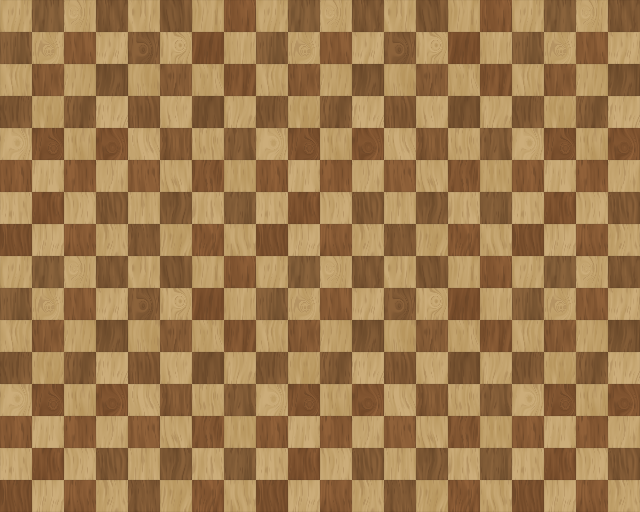
This pattern is drawn by a Shadertoy shader. Its source:

```glsl
// Wooden checkerboard: 20 by 16 inlaid squares of pale and brown veneer with upright grain.

float hash(vec2 p) {
    vec3 q = fract(p.xyx * 0.1031);
    q += dot(q, q.yzx + 33.33);
    return fract((q.x + q.y) * q.z);
}

float noise(vec2 p) {
    vec2 i = floor(p), f = fract(p);
    f = f * f * (3.0 - 2.0 * f);
    return mix(mix(hash(i), hash(i + vec2(1, 0)), f.x),
               mix(hash(i + vec2(0, 1)), hash(i + vec2(1, 1)), f.x), f.y);
}

// Grain inside one square: x is the tone from dark to pale, y marks the pores
vec2 woodGrain(vec2 p, vec2 board) {
    vec2 seed = board * 64.0 + 7.0;
    float lean = (hash(board + 3.7) - 0.5) * 0.16;
    float bend = noise(p * vec2(2.2, 1.6) + seed) - 0.5;
    float across = p.x + lean * (p.y - 0.5) + 0.17 * bend;

    // A few boards carry a knot that curls the fibres around it
    vec2 k = p - 0.3 - 0.4 * vec2(hash(board + 11.3), hash(board + 17.9));
    float knot = step(0.88, hash(board + 23.1)) * exp(-12.0 * dot(k, k));
    across = mix(across, length(k * vec2(1.0, 0.6)), knot);

    float broad = noise(vec2(across * 6.0, p.y * 0.8) + seed);
    float fine = noise(vec2(across * 19.0, p.y * 1.8) + seed + 19.0);
    float pores = noise(vec2(across * 27.0, p.y * 3.2) + seed + 31.0);
    float tone = 0.52 + 0.65 * (broad - 0.5) + 0.75 * (fine - 0.5)
               + 0.5 * (hash(board) - 0.5);
    return vec2(clamp(tone, 0.0, 1.0), smoothstep(0.66, 0.95, pores));
}

void mainImage(out vec4 fragColor, in vec2 fragCoord) {
    vec2 count = vec2(20, 16);
    vec2 grid = fragCoord / iResolution.xy * count;
    vec2 pixel = count / iResolution.xy;
    vec2 local = fract(grid);
    vec2 board = mod(floor(grid), 8.0);   // the set of boards recurs every eight squares

    // Two veneers sharing the grain
    vec2 grain = woodGrain(local, board);
    vec3 pale = mix(vec3(0.72, 0.59, 0.37), vec3(0.80, 0.68, 0.48), grain.x);
    pale = mix(pale, vec3(0.64, 0.50, 0.32), 0.5 * grain.y);
    vec3 brown = mix(vec3(0.43, 0.29, 0.165), vec3(0.555, 0.385, 0.23), grain.x);
    brown += (hash(board + 5.3) - 0.5) * vec3(0.035, -0.01, -0.015);
    brown = mix(brown, vec3(0.39, 0.26, 0.15), 0.5 * grain.y);

    // Smooth checker mask, brown in the lower left square
    vec2 side = clamp(sin(3.14159 * grid) / (1.5708 * pixel), -1.0, 1.0);
    vec3 color = mix(pale, brown, 0.5 + 0.5 * side.x * side.y);

    // Faint shade along the joints
    vec2 gap = min(local, 1.0 - local);
    color *= 1.0 - 0.06 * (1.0 - smoothstep(0.0, 0.04, min(gap.x, gap.y)));

    fragColor = vec4(color, 1.0);
}
```
